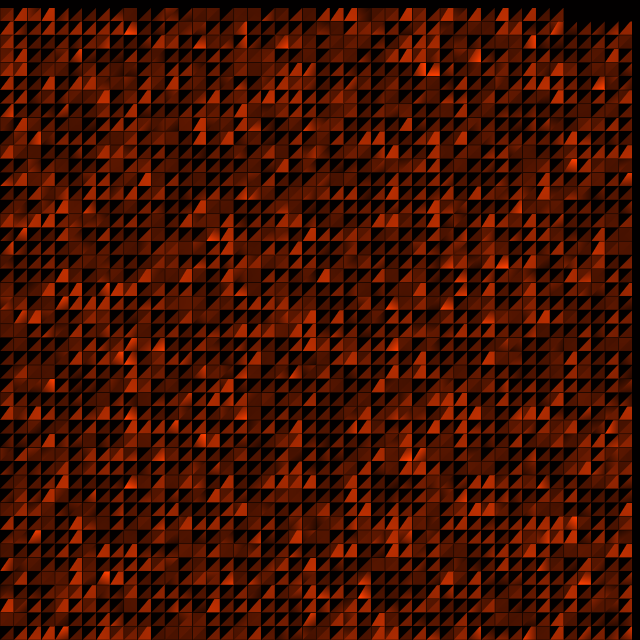
This pattern is drawn by a Shadertoy shader. Its source:

```glsl
float hash(vec2 p, uint seed) {
    uint n = uint(p.x) + 64u * uint(p.y) + 8192u * seed;
    n = n * 747796405u + 2891336453u;
    n = ((n >> ((n >> 28u) + 4u)) ^ n) * 277803737u;
    return float(((n >> 22u) ^ n) & 65535u) / 65536.0;
}

// Linear falloff across a cell in a random direction, strong in some cells only
float ramp(vec2 p, vec2 cell, uint seed) {
    float angle = 6.2832 * hash(cell, seed);
    float slope = dot(p - 0.5, vec2(cos(angle), sin(angle)));
    float amount = 0.06 + 0.75 * step(0.8, hash(cell, seed + 1u));
    return 1.0 + amount * slope;
}

void mainImage(out vec4 fragColor, in vec2 fragCoord) {
    const float pitch = 11.0 / 512.0;
    vec2 grid = fragCoord / iResolution.y / pitch;
    vec2 cell = floor(grid);
    vec2 p = fract(grid);
    float px = 1.0 / (iResolution.y * pitch);

    // Lower right facet: mostly dull, a few glowing
    float glow = hash(cell, 1u);
    float lower = (0.275 + 0.45 * pow(glow, 2.5)) * ramp(p, cell, 2u);

    // Upper left facet: mostly black, sometimes a dim ember
    float lit = step(0.69, hash(cell, 5u));
    float upper = lit * mix(0.26, 0.36, hash(cell, 6u)) * ramp(p, cell, 7u);

    // The diagonal steepens in the brightest cells, leaving a flat top
    float run = 1.0 - 0.4 * smoothstep(0.75, 1.0, glow);
    float diagonal = (p.x - p.y * run) / length(vec2(1.0, run));
    float heat = mix(upper, lower, clamp(diagonal / px + 0.5, 0.0, 1.0));

    // Thin dark seams between cells
    vec2 border = min(p, 1.0 - p);
    float seam = min(border.x, border.y) - 0.022;
    heat *= mix(0.2, 1.0, clamp(seam / px + 0.5, 0.0, 1.0));

    // 46 by 46 cells, with the last row ending five cells early
    float columns = cell.y > 44.5 ? 41.0 : 46.0;
    heat *= step(cell.x, columns - 0.5) * step(cell.y, 45.5);

    fragColor = vec4(vec3(0.006, 0.0, 0.0) + heat * vec3(1.0, 0.25, 0.005), 1.0);
}
```
